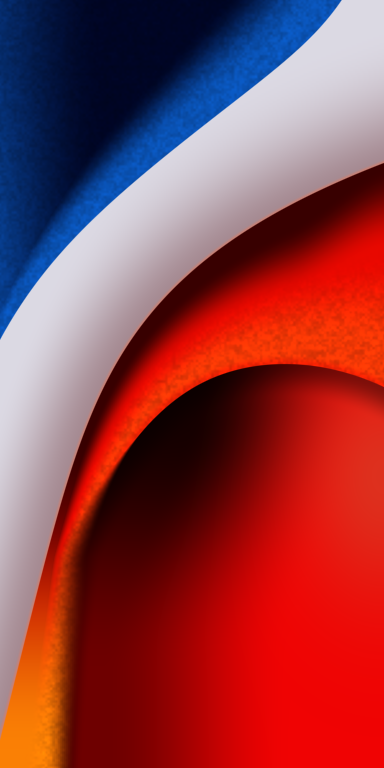
Write a Shadertoy shader that draws this background.

```glsl
// Smooth folded sheets: a blue cloth, a white ribbon and a red arch over a hollow.
// Three analytic curves split the canvas; approximate distances to them drive
// the soft shading, and fine value noise gives the cloth its grain.

const vec3 NAVY        = vec3(0.00, 0.02, 0.14);
const vec3 BLUE        = vec3(0.04, 0.35, 0.76);
const vec3 WHITE       = vec3(0.86, 0.85, 0.89);
const vec3 ROSE_GREY   = vec3(0.64, 0.53, 0.56);
const vec3 RIM_PINK    = vec3(0.88, 0.48, 0.38);
const vec3 MAROON      = vec3(0.22, 0.00, 0.00);
const vec3 RED         = vec3(0.91, 0.03, 0.00);
const vec3 VERMILION   = vec3(0.96, 0.22, 0.02);
const vec3 ORANGE      = vec3(0.98, 0.50, 0.02);
const vec3 HOLLOW_DARK = vec3(0.08, 0.00, 0.00);
const vec3 HOLLOW_DEEP = vec3(0.43, 0.00, 0.00);
const vec3 HOLLOW_RED  = vec3(0.94, 0.01, 0.01);
const vec3 HOLLOW_GLOW = vec3(0.86, 0.21, 0.13);

const vec2  ARCH_TOP    = vec2(0.742, 1.052);
const float GRAIN_SCALE = 150.0;
const float GRAIN_DEPTH = 0.16;

float hash(vec2 cell) {
    vec3 q = fract(vec3(cell.xyx) * 0.1031);
    q += dot(q, q.yzx + 33.33);
    return fract((q.x + q.y) * q.z);
}

float valueNoise(vec2 p) {
    vec2 i = floor(p), f = fract(p);
    f = f * f * (3.0 - 2.0 * f);
    return mix(mix(hash(i), hash(i + vec2(1, 0)), f.x),
               mix(hash(i + vec2(0, 1)), hash(i + vec2(1, 1)), f.x), f.y);
}

// Falls from 1 at a to 0 at b
float fade(float a, float b, float x) {
    return 1.0 - smoothstep(a, b, x);
}

// Turns an implicit field into a distance in canvas widths
float toDistance(float field) {
    float slope = length(vec2(dFdx(field), dFdy(field))) * iResolution.x;
    return field / max(slope, 0.001);
}

// Positive above the border of blue and white
float blueField(vec2 p) {
    float bend = 0.165 * (1.0 - exp(-p.x / 0.15));
    float lift = 0.053 * pow(p.x / 0.89, 12.0);
    return p.y - (1.115 + 0.75 * p.x + bend + lift);
}

// Positive to the right of the border of white and red
float redField(vec2 p) {
    return p.x - 0.25 * (p.y - 0.073) - 0.0427 * pow(p.y, 5.9);
}

// Positive below the arch
float archField(vec2 p) {
    float dx = p.x - ARCH_TOP.x;
    float leftDrop = 1.76 * pow(max(-dx, 0.0), 3.57);
    return ARCH_TOP.y - 0.9 * dx * dx - leftDrop - p.y;
}

vec3 shadeBlue(vec2 p, float depth, float grain) {
    float rimWidth = mix(0.06, 0.26, p.x);
    float rim = fade(0.25 * rimWidth, 1.25 * rimWidth, depth);
    float side = fade(-0.15, 0.27, p.x) * mix(0.95, 0.65, smoothstep(1.2, 1.9, p.y));
    float light = max(rim * 0.92, side);
    return mix(NAVY, BLUE, light) * (1.0 + GRAIN_DEPTH * grain);
}

vec3 shadeWhite(float depth) {
    vec3 color = mix(ROSE_GREY, WHITE, smoothstep(-0.02, 0.23, depth));
    return mix(color, RIM_PINK, 0.6 * fade(0.0, 0.010, depth));
}

vec3 shadeBand(vec2 p, float toWhite, float toArch, float grain) {
    float across = toWhite / max(toWhite + max(toArch, 0.0), 0.001);
    float shade = smoothstep(0.14, 0.56, across + 0.12 * smoothstep(0.75, 1.0, p.x));
    shade = max(shade, 0.75 * fade(0.35, 0.85, p.y));
    vec3 color = mix(MAROON, RED, shade);
    color = mix(color, VERMILION, smoothstep(0.48, 0.86, across));
    color = mix(color, RED, 0.5 * fade(0.0, 0.025, toArch) * smoothstep(0.6, 0.9, p.y));
    color = mix(color, ORANGE, fade(0.05, 0.65, p.y));
    return color * (1.0 + GRAIN_DEPTH * grain * smoothstep(0.4, 0.8, across));
}

vec3 shadeHollow(vec2 p, float depth) {
    vec3 color = mix(HOLLOW_DARK, HOLLOW_DEEP, fade(0.25, 0.90, p.y));
    float middle = mix(0.51, 0.75, smoothstep(0.3, 1.0, p.y));
    color = mix(color, HOLLOW_RED, smoothstep(-0.24, 0.25, p.x - middle));
    vec2 fromGlow = (p - vec2(1.0, 0.76)) / vec2(0.22, 0.32);
    color = mix(color, HOLLOW_GLOW, 0.9 * exp(-dot(fromGlow, fromGlow)));
    return color * mix(0.55, 1.0, smoothstep(0.0, 0.09, depth));
}

void mainImage(out vec4 fragColor, in vec2 fragCoord) {
    vec2 p = fragCoord / iResolution.xy * vec2(1.0, 2.0);
    float edge = 0.8 / iResolution.x;
    float grain = valueNoise(p * GRAIN_SCALE) + valueNoise(p.yx * GRAIN_SCALE * 0.53) - 1.0;

    float blueDist = toDistance(blueField(p));
    float redDist = toDistance(redField(p));
    float archDist = toDistance(archField(p));

    // The arch is crisp on top and melts into the band lower down
    float softness = max(edge, 0.055 * fade(0.40, 0.92, p.y));
    float hollowDist = archDist - 0.17 * max(1.0 - p.y / 0.55, 0.0);

    vec3 color = shadeBand(p, max(redDist, 0.0), -hollowDist, grain);
    color = mix(color, shadeHollow(p, hollowDist), smoothstep(-softness, softness, hollowDist));
    color = mix(shadeWhite(max(-redDist, 0.0)), color, smoothstep(-edge, edge, redDist));
    color = mix(color, shadeBlue(p, blueDist, grain), smoothstep(-edge, edge, blueDist));
    fragColor = vec4(color, 1.0);
}
```
